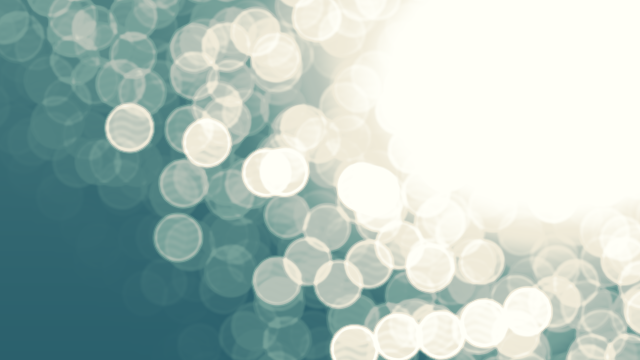
Give the GLSL for this background, as a Shadertoy shader.

```glsl
// Soft cream bokeh discs spilling from a bright upper right over deep teal water.

// Colour ramp, dark to light
const vec3 DEEP_TEAL = vec3(0.16, 0.37, 0.42);
const vec3 MID_TEAL  = vec3(0.31, 0.51, 0.51);
const vec3 SEA_MIST  = vec3(0.46, 0.63, 0.60);
const vec3 PALE_GREY = vec3(0.71, 0.76, 0.72);
const vec3 CREAM     = vec3(0.94, 0.92, 0.85);
const vec3 WARM_WHITE = vec3(1.0, 1.0, 0.97);

// Lengths are fractions of the canvas height
const float DISC_RADIUS = 0.069;
const float DISC_SOFTNESS = 0.005;
const float RIM_WIDTH = 0.004;
const float CELL_SIZE = 0.13;
const int SCATTER_LAYERS = 3;
const float SCATTER_STRENGTH = 0.52;
const vec2 SUN_CENTRE = vec2(1.55, 0.78);
const vec2 SUN_SIZE = vec2(0.85, 0.65);

float hash(vec2 p) {
    vec3 q = fract(vec3(p.xyx) * 0.1031);
    q += dot(q, q.yzx + 33.33);
    return fract((q.x + q.y) * q.z);
}

float screenBlend(float below, float above) {
    return 1.0 - (1.0 - below) * (1.0 - clamp(above, 0.0, 1.0));
}

// Lens disc with a bright rim and faint ripples inside
float disc(vec2 offset, float radius) {
    float d = length(offset) - radius;
    float fill = 1.0 - smoothstep(-DISC_SOFTNESS, DISC_SOFTNESS, d);
    float rim = exp(-pow((d + 2.0 * RIM_WIDTH) / RIM_WIDTH, 2.0));
    float ripple = sin(offset.y * 260.0 + 2.0 * sin(offset.x * 65.0));
    return fill * (0.87 + 0.25 * rim + 0.035 * ripple);
}

float glow(vec2 p, vec2 centre, vec2 size) {
    vec2 q = (p - centre) / size;
    return exp(-dot(q, q));
}

// Evenly stepped discs that weave up and down around a line
float chain(float tone, vec2 p, vec2 start, vec2 stride, float weave,
            int count, vec2 strengthRange) {
    for (int i = 0; i < count; i++) {
        float k = float(i);
        vec2 centre = start + stride * k + vec2(0.0, weave * sin(k * 2.1));
        float along = k / max(float(count - 1), 1.0);
        float strength = mix(strengthRange.x, strengthRange.y, along);
        tone = screenBlend(tone, strength * disc(p - centre, DISC_RADIUS));
    }
    return tone;
}

// Random discs, stronger toward the upper right
float scatter(float tone, vec2 p) {
    for (int layer = 0; layer < SCATTER_LAYERS; layer++) {
        vec2 shift = vec2(0.37, 0.61) * float(layer);
        vec2 cell = floor(p / CELL_SIZE + shift);
        for (int y = -1; y <= 1; y++)
        for (int x = -1; x <= 1; x++) {
            vec2 id = cell + vec2(x, y);
            vec2 seed = id + 71.0 * float(layer + 1);
            vec2 jitter = vec2(hash(seed), hash(seed + 19.7));
            vec2 centre = (id + jitter - shift) * CELL_SIZE;
            float density = smoothstep(0.3, 1.15, dot(centre, vec2(0.7, 0.6)));
            float chance = hash(seed + 43.1);
            float strength = density * (0.08 + SCATTER_STRENGTH * chance * chance);
            float radius = DISC_RADIUS * mix(0.92, 1.08, jitter.x);
            tone = screenBlend(tone, strength * disc(p - centre, radius));
        }
    }
    return tone;
}

vec3 colourRamp(float t) {
    vec3 c = mix(DEEP_TEAL, MID_TEAL, smoothstep(0.0, 0.22, t));
    c = mix(c, SEA_MIST, smoothstep(0.22, 0.4, t));
    c = mix(c, PALE_GREY, smoothstep(0.4, 0.62, t));
    c = mix(c, CREAM, smoothstep(0.62, 0.84, t));
    return mix(c, WARM_WHITE, smoothstep(0.84, 0.98, t));
}

void mainImage(out vec4 fragColor, in vec2 fragCoord) {
    vec2 p = fragCoord / iResolution.y;

    // Water and broad sunlight
    float tone = 0.03 + 0.11 * p.y;
    float sunDistance = length((p - SUN_CENTRE) / SUN_SIZE);
    tone = screenBlend(tone, 1.0 - smoothstep(0.45, 1.15, sunDistance));
    tone = screenBlend(tone, 0.35 * glow(p, vec2(0.80, 0.95), vec2(0.25, 0.2)));
    tone = screenBlend(tone, 0.45 * glow(p, vec2(1.42, 0.09), vec2(0.2, 0.1)));
    tone = screenBlend(tone, 0.25 * glow(p, vec2(0.95, 0.5), vec2(0.25, 0.15)));

    tone = scatter(tone, p);

    // Chains: top, left column, middle, bright pair, lower, bottom
    tone = chain(tone, p, vec2(0.20, 0.91), vec2(0.17, 0.0), 0.05, 5, vec2(0.14, 0.6));
    tone = chain(tone, p, vec2(0.54, 0.79), vec2(-0.015, -0.15), 0.0, 4, vec2(0.4, 0.42));
    tone = chain(tone, p, vec2(0.36, 0.645), vec2(0.215, -0.055), 0.015, 4, vec2(0.7, 0.95));
    tone = chain(tone, p, vec2(0.74, 0.52), vec2(0.30, -0.05), 0.0, 2, vec2(0.82, 0.97));
    tone = chain(tone, p, vec2(0.77, 0.22), vec2(0.085, 0.015), 0.045, 6, vec2(0.5, 0.72));
    tone = chain(tone, p, vec2(0.985, 0.03), vec2(0.12, 0.024), 0.01, 5, vec2(0.88, 0.9));

    fragColor = vec4(colourRamp(tone), 1.0);
}
```
